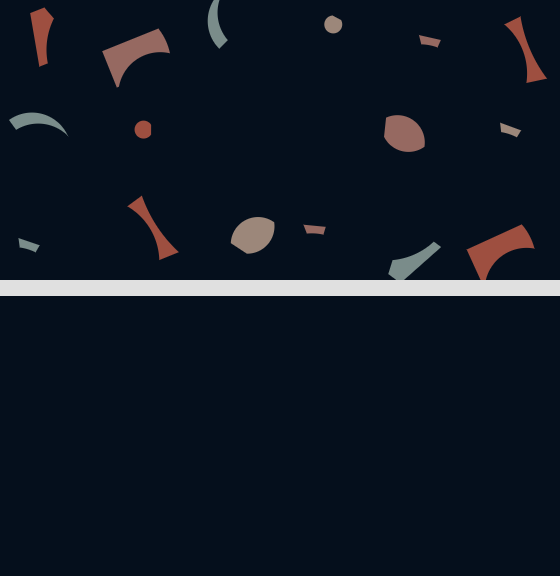
Top: the whole. Bottom: its middle third, enlarged.
This background is drawn by a Shadertoy shader. Its source:

```glsl
// Sparse terrazzo: cut-paper chips of arcs and straight edges scattered on dark navy.

const vec3 NAVY = vec3(0.02, 0.06, 0.11);
const vec3 PIGMENTS[4] = vec3[4](
    vec3(0.62, 0.31, 0.25),   // brick
    vec3(0.59, 0.41, 0.38),   // rose
    vec3(0.48, 0.55, 0.54),   // sage
    vec3(0.61, 0.53, 0.48));  // taupe

const ivec2 GRID = ivec2(6, 3);   // one chip per cell
const float CELL = 1.0 / 3.0;     // cell side, in canvas heights
const float JITTER = 0.14;        // full range of the random offset
const float SPREAD = 0.03;        // pushes outer rows towards the border
const float TILT_RANGE = 0.3;     // random turn, radians

// Per kind: pigment and tilt of its first and second variant
const int KINDS = 8;
const ivec2 KIND_PIGMENT[8] = ivec2[8](
    ivec2(2, 1), ivec2(0, 1), ivec2(3, 1), ivec2(0, 3),
    ivec2(2, 0), ivec2(0, 0), ivec2(2, 2), ivec2(1, 3));
const vec2 KIND_TILT[8] = vec2[8](
    vec2(-0.3, -0.25), vec2(0.5, 0.4), vec2(0.5, -0.7), vec2(0.0, 1.0),
    vec2(0.7, -1.45), vec2(2.0, 2.0), vec2(-0.05, 1.5), vec2(0.0, -0.4));

vec3 hash3(float n) {
    return fract(sin(n * vec3(12.99, 78.23, 39.35) + vec3(1.3, 4.1, 2.7)) * 4375.85);
}

float disc(vec2 p, vec2 centre, float radius) {
    return length(p - centre) - radius;
}

// Half plane, positive beyond the edge
float edge(vec2 p, vec2 normal, float offset) {
    return dot(p, normalize(normal)) - offset;
}

float both(float a, float b, float c, float d) {
    return max(max(a, b), max(c, d));
}

// Chip outlines, long axis along x
float crescent(vec2 p) {
    float moon = max(disc(p, vec2(0.0, -0.09), 0.14), -disc(p, vec2(0.03, -0.135), 0.15));
    return max(moon, edge(p, vec2(-0.7, -0.71), 0.064));
}

float bowtie(vec2 p) {
    float ends = max(edge(p, vec2(1.0, 0.1), 0.115), edge(p, vec2(-1.0, 0.15), 0.115));
    float waist = max(-disc(p, vec2(0.0, 0.235), 0.23), -disc(p, vec2(0.02, -0.52), 0.5));
    return max(max(ends, waist), abs(p.y) - 0.06);
}

float leaf(vec2 p) {
    float lens = disc(vec2(p.x, abs(p.y)), vec2(0.0, -0.0375), 0.0975);
    return max(lens, edge(p, vec2(-0.9, -0.43), 0.066));
}

float block(vec2 p) {
    float slab = both(p.y - 0.06, -p.y - 0.08, -p.x - 0.115, disc(p, vec2(-0.1, 0.0), 0.21));
    return max(slab, -disc(p, vec2(0.02, -0.16), 0.15));
}

float shard(vec2 p) {
    return both(p.y - 0.014, edge(p, vec2(-0.9, -0.45), 0.03),
                edge(p, vec2(1.0, -0.2), 0.036),
                max(-disc(p, vec2(0.01, -0.2), 0.187), -p.y - 0.03));
}

float wedge(vec2 p) {
    float sides = max(edge(p, vec2(0.1, -1.0), 0.03), -disc(p, vec2(0.07, 0.26), 0.25));
    float tips = max(edge(p, vec2(-0.95, -0.3), 0.09), edge(p, vec2(0.95, 0.3), 0.1));
    return both(sides, tips, edge(p, vec2(-0.6, 0.8), 0.07), p.y - 0.06);
}

float pebble(vec2 p) {
    return max(disc(p, vec2(0.0), 0.032), p.x - 0.027);
}

float chip(vec2 p, int kind) {
    switch (kind) {
        case 1: return block(p);
        case 2: return leaf(p);
        case 3: return pebble(p);
        case 4: return wedge(p);
        case 5: return bowtie(p);
        case 6: return crescent(p);
        default: return shard(p);
    }
}

void mainImage(out vec4 fragColor, in vec2 fragCoord) {
    vec2 p = fragCoord / iResolution.y;
    vec3 color = NAVY;

    for (int i = 0; i < GRID.x * GRID.y; i++) {
        ivec2 cell = ivec2(i % GRID.x, i / GRID.x);
        // Leave the two central cells bare
        if (cell.y == 1 && (cell.x == 2 || cell.x == 3)) continue;

        int kind = (i * 5) % KINDS;
        int variant = i < KINDS ? 0 : 1;
        vec3 rnd = hash3(float(i) + 1.0);

        // Place and turn the chip
        vec2 centre = (vec2(cell) + 0.5) * CELL + (rnd.xy - 0.5) * JITTER;
        centre.y += SPREAD * float(cell.y - 1);
        float tilt = KIND_TILT[kind][variant] + (rnd.z - 0.5) * TILT_RANGE;
        float c = cos(tilt), s = sin(tilt);
        vec2 local = mat2(c, -s, s, c) * (p - centre);

        // Edge softened over one pixel
        float cover = clamp(0.5 - chip(local, kind) * iResolution.y, 0.0, 1.0);
        color = mix(color, PIGMENTS[KIND_PIGMENT[kind][variant]], cover);
    }
    fragColor = vec4(color, 1.0);
}
```
